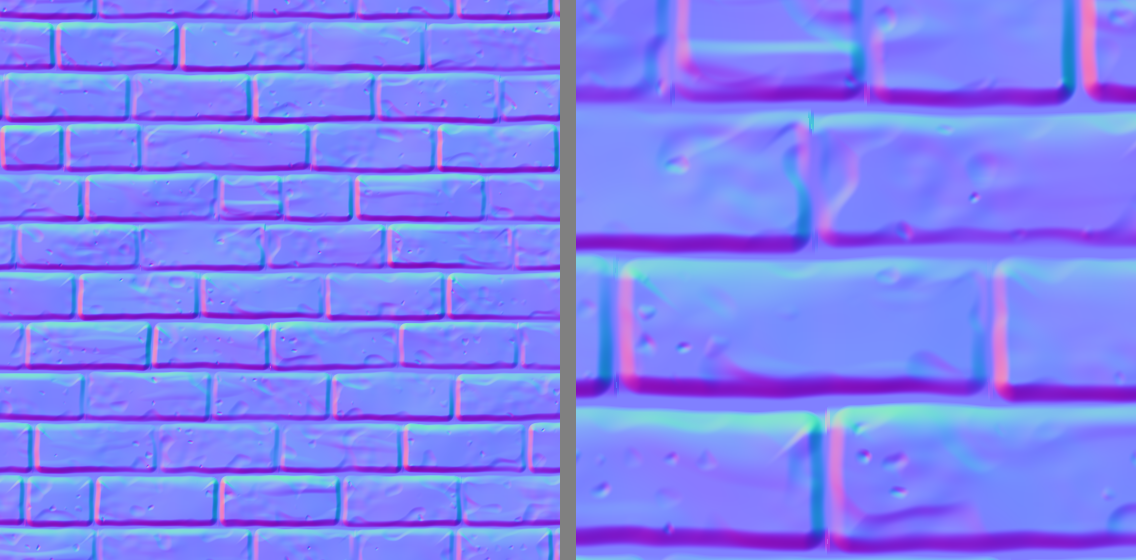
Left, the full canvas; right, a detail of the centre.
Write a Shadertoy shader that draws this texture map.

```glsl
// Tangent-space normal map of a worn brick wall: eleven courses of uneven, chipped bricks.
#define COURSES 11.0
#define PITCH 0.221        // usual brick length
#define GAP vec2(0.001, 0.001)
#define CORNER 0.014       // corner radius
#define BEVEL_FOOT 0.0125  // bevel width at the foot of a brick
#define BEVEL_HEAD 0.030   // bevel width at the head of a brick
#define BEVEL_SIDE 0.010   // bevel width at the ends of a brick
#define DEPTH 0.0103       // height of a brick above the mortar
#define WOBBLE 0.0042      // waviness of the joints
#define LEDGE 0.0042       // height of the worn ledges
#define PIT 0.0016         // depth of the pits
#define SAMPLE_STEP 0.0016 // half width of the slope filter

const float TAU = 6.2831853;

float hash(vec2 p) {
    vec3 q = fract(p.xyx * 0.1031);
    q += dot(q, q.yzx + 33.33);
    return fract((q.x + q.y) * q.z);
}

float cornerSlope(vec2 cell, vec2 offset, float period) {
    float angle = TAU * hash(mod(cell, period) + 3.7);
    return dot(vec2(cos(angle), sin(angle)), offset);
}

// Gradient noise that repeats after the given number of cells
float noise(vec2 p, float period) {
    vec2 c = floor(p), f = p - c;
    vec2 u = f * f * f * (f * (f * 6.0 - 15.0) + 10.0);
    vec2 e = vec2(1.0, 0.0);
    float low = mix(cornerSlope(c, f, period), cornerSlope(c + e, f - e, period), u.x);
    float high = mix(cornerSlope(c + e.yx, f - e.yx, period), cornerSlope(c + 1.0, f - 1.0, period), u.x);
    return mix(low, high, u.y);
}

float roundBox(vec2 p, vec2 halfSize) {
    vec2 q = abs(p) - halfSize + CORNER;
    return length(max(q, 0.0)) + min(max(q.x, q.y), 0.0) - CORNER;
}

// Finds the brick: xy = position from its centre, z = half length, w = random seed
vec4 findBrick(vec2 uv) {
    // Courses differ slightly in height
    float down = 1.0 - uv.y;
    float v = (down - 0.033 - 0.0065 * sin(TAU * down + 0.44)) * COURSES;
    float row = mod(floor(v), COURSES);

    // Staggered bond, which drifts sideways and slips twice over the height
    float slip = step(2.5, row) + step(9.5, row);
    float stagger = mod(row + slip, 2.0);
    float start = mix(0.1, 0.0, stagger) + 0.0075 * row;
    if (row == 3.0) start += 0.027;

    // Some courses end in one long brick, the others in a short one
    bool longEnd = row == 0.0 || row == 5.0 || row == 7.0;
    float count = longEnd ? 4.0 : 5.0;
    float x = fract(uv.x - start), left = 0.0, right = 1.0, id = 0.0;
    for (float i = 1.0; i < count; i++) {
        float joint = i * PITCH;
        // Cut bricks in three of the courses
        if (row == 2.0 && i == 1.0) joint -= 0.077;
        if (row == 3.0) joint = 0.111 + 0.125 * i + 0.11 * step(3.5, i);
        if (row == 10.0) joint += 0.1 - 0.042 * i;
        joint += 0.01 * (hash(vec2(i, row + 17.0)) - 0.5);
        if (x >= joint) { left = joint; id = i; }
        else right = min(right, joint);
    }
    vec2 p = vec2(x - 0.5 * (left + right), (0.5 - fract(v)) / COURSES);
    return vec4(p, 0.5 * (right - left), hash(vec2(id + 31.0, row + 7.0)));
}

// Sparse dents and grains of uneven shape, gathered in clusters
float pits(vec2 p, float seed) {
    vec2 g = p * 48.0 + floor(seed * 90.0) + 40.0;
    g += 0.25 * vec2(noise(g * 1.7, 256.0), noise(g * 1.7 + 9.3, 256.0));
    vec2 c = floor(g);
    vec2 centre = 0.4 + 0.2 * vec2(hash(c), hash(c + 51.0));
    float radius = mix(0.16, 0.38, hash(c + 23.0));
    float present = step(0.84 - 0.5 * noise(c * 0.3, 256.0), hash(c + 77.0));
    float strength = mix(-0.8, 1.4, hash(c + 13.0));
    return present * strength * (1.0 - smoothstep(0.0, radius, length(g - c - centre)));
}

// Wear of a brick face
float faceWear(vec2 p, float inside, float seed) {
    vec2 s = vec2(seed * 91.0, fract(seed * 37.0) * 83.0);
    float rough = fract(seed * 13.0);
    float lean = p.x * 0.05 * (fract(seed * 53.0) - 0.5) - p.y * mix(-0.03, 0.1, fract(seed * 29.0));
    float lumps = 0.0010 * noise(p * 22.0 + s, 256.0);
    float patches = smoothstep(-0.05, 0.35, noise(p * 10.0 + s.yx, 256.0));
    float grain = 0.0022 * patches * noise(p * vec2(40.0, 52.0) + s, 256.0);
    float ledge = LEDGE * rough * rough * smoothstep(0.08, 0.5, noise(p * vec2(9.0, 33.0) + s, 256.0));
    float chip = 0.0028 * smoothstep(0.0, 0.4, noise(p * vec2(24.0, 30.0) + s.yx, 256.0) - 12.0 * inside + 0.1);
    return lean + lumps + grain + ledge - chip - PIT * pits(p, seed);
}

float height(vec2 uv) {
    vec2 wave = vec2(noise(uv * 9.0, 9.0), noise(uv * 9.0 + 5.5, 9.0));
    vec4 brick = findBrick(uv + WOBBLE * wave);
    vec2 p = brick.xy;
    float seed = brick.w;

    // Each brick sits a little askew in its course
    float shrink = 0.003 * fract(seed * 17.0);
    vec2 halfSize = vec2(brick.z, 0.5 / COURSES - shrink) - GAP;
    p.y += shrink * (fract(seed * 71.0) - 0.5) + 0.012 * p.x * (fract(seed * 43.0) - 0.5);
    vec2 margin = halfSize - abs(p);
    float inside = 0.0022 * noise(p * 32.0 + seed * 70.0, 256.0) - roundBox(p, halfSize);

    // Steep foot and ends, long soft head of uneven width
    float head = smoothstep(-0.02, 0.02, p.y);
    float end = smoothstep(-0.006, 0.006, margin.y - margin.x);
    float foot = smoothstep(0.0, mix(BEVEL_FOOT, BEVEL_SIDE, end), inside);
    float headWidth = BEVEL_HEAD * (0.7 + 0.5 * fract(seed * 61.0) + 0.4 * noise(uv * 11.0, 11.0));
    float t = 1.0 - clamp(inside / mix(headWidth, BEVEL_SIDE, end), 0.0, 1.0);
    float profile = mix(foot, 1.0 - pow(t, 2.4), head * (1.0 - end));

    // Mortar stands higher between the ends of bricks
    float fill = DEPTH * (0.42 + 0.9 * noise(uv * 9.0, 9.0)) * smoothstep(0.0, 0.014, margin.y);
    float rise = DEPTH * (0.8 + 0.4 * seed + noise(uv * 6.0, 6.0));
    return mix(fill, rise + faceWear(p, inside, seed), profile);
}

void mainImage(out vec4 fragColor, in vec2 fragCoord) {
    vec2 uv = fragCoord / iResolution.xy;
    vec2 e = vec2(SAMPLE_STEP, 0.0);
    vec2 slope = vec2(height(uv + e) - height(uv - e), height(uv + e.yx) - height(uv - e.yx)) / (2.0 * SAMPLE_STEP);

    // Red grows with a rise to the right, green with a fall upwards
    vec3 normal = normalize(vec3(slope.x, -slope.y, 1.0));
    fragColor = vec4(0.5 + 0.5 * normal, 1.0);
}
```
